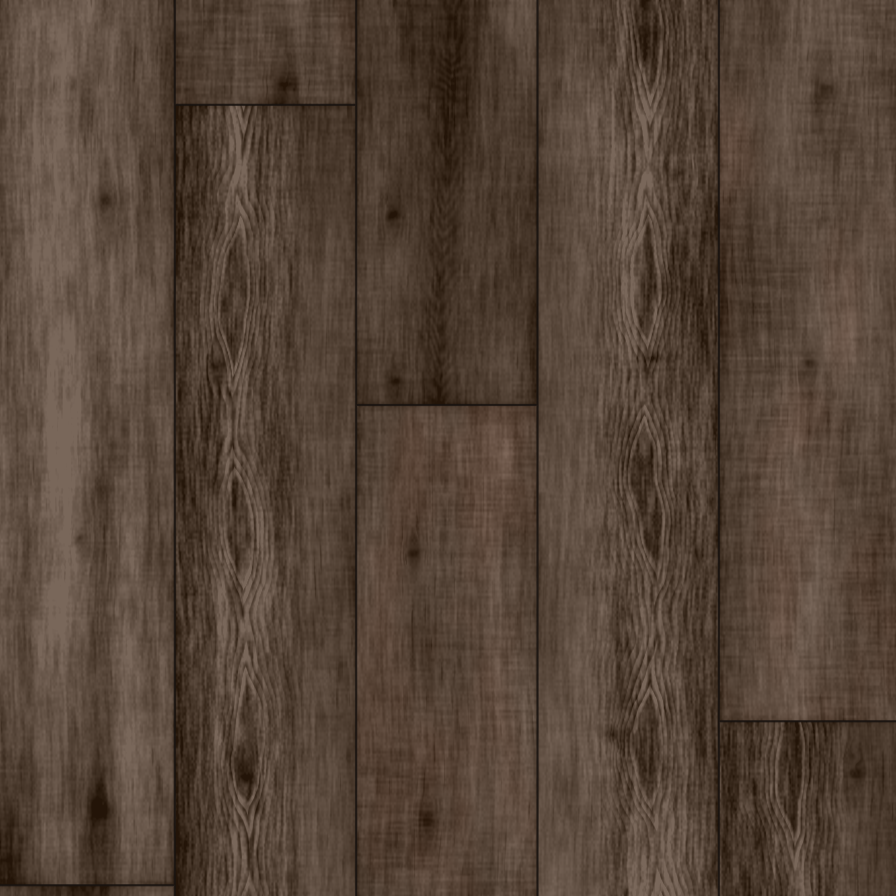
This texture is drawn by a Shadertoy shader. Its source:

```glsl
#define PLANK_WIDTH 0.2024
#define PLANK_SHIFT 0.0073
#define SEAM_HALF 0.0009
#define RING_STEP 0.0064
#define LENS_PERIOD 0.27
#define LENS_HEIGHT 0.70
#define KNOTS 3
#define DARK vec3(0.20, 0.14, 0.09)
#define LIGHT vec3(0.45, 0.38, 0.33)
#define SEAM_COLOR vec3(0.09, 0.07, 0.06)

// Board styles
const int SMOOTH = 0, CATHEDRAL = 1, SMOKED = 2, STREAKY = 3;

// Per column: height of the end joint, style above it and below it
const float JOINT[5] = float[5](0.012, 0.883, 0.548, -0.2, 0.195);
const int UPPER[5] = int[5](STREAKY, SMOOTH, SMOKED, CATHEDRAL, SMOOTH);
const int LOWER[5] = int[5](SMOKED, CATHEDRAL, SMOOTH, SMOOTH, CATHEDRAL);

float hash(vec2 p) {
    p = fract(p * vec2(0.1031, 0.1137));
    p += dot(p, p.yx + 33.33);
    return fract((p.x + p.y) * p.x * 17.0 + p.y * 91.7);
}

float noise(vec2 p) {
    vec2 i = floor(p), f = fract(p);
    f = f * f * (3.0 - 2.0 * f);
    return mix(mix(hash(i), hash(i + vec2(1, 0)), f.x),
               mix(hash(i + vec2(0, 1)), hash(i + vec2(1, 1)), f.x), f.y);
}

// Noise centred on zero
float vary(vec2 p) { return noise(p + 40.0) - 0.5; }

float fbm(vec2 p) {
    float sum = 0.0, amp = 0.55;
    for (int i = 0; i < 4; i++) {
        sum += amp * vary(p);
        p = mat2(0.98, 0.17, -0.17, 0.98) * p * 2.03 + 17.3;
        amp *= 0.55;
    }
    return sum;
}

float bell(float x, float width) { return exp(-x * x / (width * width)); }

// Nested lens-shaped growth rings around a wandering heart line
float cathedral(vec2 q, float seed) {
    float x = q.x + 0.018 * vary(vec2(q.y * 6.0, seed)) + 0.007 * vary(vec2(q.y * 28.0, seed));
    float a = abs(x);
    float phase = (q.y - LENS_HEIGHT) / LENS_PERIOD + 0.25 * vary(vec2(q.y * 4.0, seed + 5.0));
    float d = a / RING_STEP - 2.5 * cos(6.2832 * phase) * exp(-a * 28.0) - 0.2;
    d += 0.8 * vary(vec2(x * 40.0, q.y * 18.0 + seed)) + 0.35 * vary(vec2(x * 150.0, q.y * 60.0));
    float f = fract(d);
    float ring = smoothstep(0.0, 0.6, f) * (1.0 - smoothstep(0.75, 1.0, f));
    float core = 1.0 - smoothstep(-0.2, 0.2, d);
    float strength = 0.7 + 0.9 * noise(q * vec2(60, 14) + seed);
    float rings = ((ring - 0.38) * 0.55 * strength + 0.08) * exp(-a * 30.0);
    return mix(rings, -0.24 + 0.3 * vary(q * vec2(200, 50)), core);
}

void mainImage(out vec4 fragColor, in vec2 fragCoord) {
    vec2 p = fragCoord / iResolution.xy;
    float pixel = 1.0 / min(iResolution.x, iResolution.y);

    // Board layout
    float across = (p.x + PLANK_SHIFT) / PLANK_WIDTH;
    int column = clamp(int(floor(across)), 0, 4);
    float u = across - float(column);
    bool above = p.y > JOINT[column];
    int style = above ? UPPER[column] : LOWER[column];
    float seed = float(column) * 13.0 + (above ? 71.0 : 7.0);
    vec2 q = vec2(u * PLANK_WIDTH, p.y);

    // Knots darken the wood and push the grain aside
    float knot = 0.0, bend = 0.0;
    for (int i = 0; i < KNOTS; i++) {
        float k = float(i);
        vec2 at = vec2(0.15 + 0.7 * hash(vec2(seed, k + 3.0)),
                       (k + 0.15 + 0.7 * hash(vec2(k + 9.0, seed))) / float(KNOTS));
        float size = mix(0.6, 1.1, hash(vec2(seed + 2.0, k + 21.0)));
        vec2 d = (q - at * vec2(PLANK_WIDTH, 1.0)) / size;
        d += 0.009 * vec2(vary(q * 90.0), vary(q * 90.0 + 31.0));
        float halo = exp(-dot(d * vec2(60, 22), d * vec2(60, 22)));
        knot += 0.40 * exp(-dot(d * vec2(0.75, 1), d * vec2(0.75, 1)) / 0.00006) + 0.26 * halo;
        bend += d.x * 0.6 * halo;
    }
    vec2 g = vec2(q.x - bend + 0.006 * vary(vec2(p.y * 7.0, seed)), p.y);

    // Fibres, broad mottling and patches of fine cross-cut saw marks
    vec2 s = vec2(seed * 3.7, seed);
    float fibre = 0.6 * vary(g * vec2(100, 6) + s) + 0.7 * vary(g * vec2(230, 16) + s)
                + 0.9 * vary(g * vec2(400, 50) + s) + 0.5 * vary(q * vec2(460, 300) + s);
    float mottle = fbm(q * vec2(16, 6) + s);
    float saw = vary(q * vec2(18, 150) + s) + 1.3 * vary(q * vec2(40, 330) + s);
    saw *= 0.4 + 1.2 * noise(q * vec2(16, 9) + s + 7.0);
    float tone = 0.56 + 0.68 * mottle + 0.34 * vary(q * vec2(11, 3) + s) + 0.06 * saw;
    float grain = 0.30;
    float red = 0.0;

    if (style == CATHEDRAL) {
        float side = column == 3 ? 1.0 - u : u;
        float x = (side - 0.37) * PLANK_WIDTH;
        float figured = 1.0 - smoothstep(0.5, 0.8, side);
        tone += cathedral(vec2(x - bend, p.y), seed) - 0.02;
        tone -= 0.18 * figured * smoothstep(0.01, 0.05, abs(x));
        grain = mix(0.28, 0.62, figured);
    } else if (style == SMOKED) {
        float x = q.x - 0.5 * PLANK_WIDTH + 0.02 * vary(vec2(p.y * 6.0, seed));
        float chevron = sin(6.2832 * (p.y * 55.0 - abs(x) * 85.0 + 3.0 * vary(q * vec2(40, 18))));
        tone += -0.17 - 0.24 * bell(x, 0.05) - 0.20 * bell(x, 0.022) * (1.0 + 2.0 * mottle);
        tone += 0.09 * chevron * bell(x, 0.018);
    } else if (style == STREAKY) {
        tone += 0.04 + 0.50 * vary(g * vec2(36, 2.5) + s) + 0.4 * fbm(q * vec2(60, 18) + s);
        tone += 0.20 * bell(u - 0.36, 0.12) + 0.14 * bell(u - 0.78, 0.14) - 0.12 * bell(u, 0.2);
        grain = 0.34;
    } else {
        red = smoothstep(-0.1, 0.35, fbm(q * vec2(12, 6) + s + 9.0));
        tone += 0.05 * saw;
    }
    tone += grain * fibre - knot;

    // Sparse dark pores
    float pores = smoothstep(0.78, 0.95, noise(g * vec2(280, 32) + s + 50.0));
    tone -= 0.22 * pores * noise(q * vec2(30, 8) + s);

    // Shaded joints between boards
    float edge = min(min(u, 1.0 - u) * PLANK_WIDTH, abs(p.y - JOINT[column]));
    tone -= 0.22 * exp(-edge / 0.004) + 0.08 * exp(-edge / 0.02);
    vec3 color = mix(DARK, LIGHT, clamp(tone, -0.25, 1.1));
    color += red * vec3(0.014, -0.004, -0.007);
    float seam = 1.0 - smoothstep(SEAM_HALF - 0.5 * pixel, SEAM_HALF + pixel, edge);
    fragColor = vec4(mix(color, SEAM_COLOR, 0.85 * seam), 1.0);
}
```
